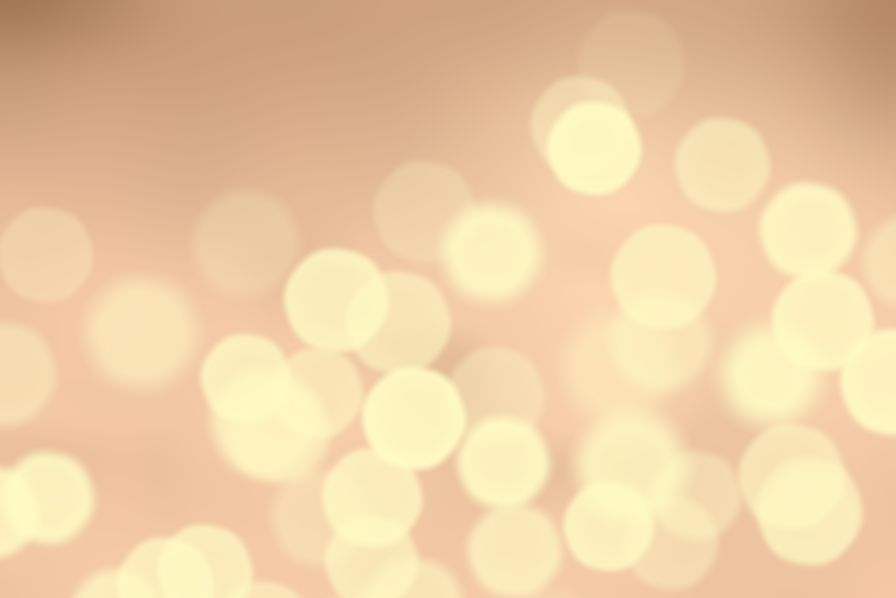
This background is drawn by a Shadertoy shader. Its source:

```glsl
// Warm out-of-focus light discs drifting over a peach and brown haze

vec3 hash3(vec2 p) {
    vec3 q = fract(p.xyx * vec3(0.1031, 0.1030, 0.0973));
    q += dot(q, q.yxz + 33.33);
    return fract((q.xxy + q.yzz) * q.zyx);
}

float valueNoise(vec2 p) {
    vec2 cell = floor(p), f = fract(p);
    f = f * f * (3.0 - 2.0 * f);
    float low = mix(hash3(cell).x, hash3(cell + vec2(1, 0)).x, f.x);
    float high = mix(hash3(cell + vec2(0, 1)).x, hash3(cell + vec2(1, 1)).x, f.x);
    return mix(low, high, f.y);
}

// Gaussian falloff around a centre
float blob(vec2 p, vec2 centre, vec2 size) {
    vec2 d = (p - centre) / size;
    return exp(-dot(d, d));
}

vec3 haze(vec2 p) {
    vec3 col = mix(vec3(0.94, 0.77, 0.63), vec3(0.79, 0.62, 0.49), smoothstep(0.45, 0.98, p.y));
    col = mix(col, vec3(1.0, 0.86, 0.70), 0.75 * blob(p, vec2(1.08, 0.62), vec2(0.38, 0.30)));
    // Dim corners and cloudy shadows between the lights
    col -= 0.16 * blob(p, vec2(0.0, 1.03), vec2(0.22, 0.12));
    col -= 0.10 * blob(p, vec2(1.5, 1.0), vec2(0.15, 0.18));
    float shadow = smoothstep(0.55, 0.95, valueNoise(p * vec2(4.0, 5.0) + 7.0));
    col -= 0.14 * shadow * blob(p, vec2(0.75, 0.35), vec2(0.9, 0.2));
    return col * (0.98 + 0.04 * valueNoise(p * 6.0));
}

// Height up to which the lights are crowded, peaking on the right
float crest(float x) {
    return 0.55 + 0.30 * exp(-pow((x - 1.08) / 0.27, 2.0));
}

void mainImage(out vec4 fragColor, in vec2 fragCoord) {
    vec2 p = fragCoord / iResolution.y;
    vec3 col = haze(p);

    // One jittered light per grid cell, fading out above the crest
    for (int row = -1; row < 7; row++) {
        for (int column = -1; column < 11; column++) {
            vec2 cell = vec2(column, row);
            vec3 place = hash3(cell + 23.0);
            vec3 look = hash3(cell + 71.0);
            vec2 centre = 0.15 * (cell + 0.5 + 1.1 * (place.xy - 0.5));

            float top = crest(centre.x);
            float presence = 1.0 - smoothstep(top - 0.08, top + 0.12, centre.y);
            presence *= step(place.z, 0.82);
            float strength = presence * mix(0.35, 0.97, look.x);

            vec2 d = p - centre;
            float radius = mix(0.074, 0.090, look.y);
            // Faintly six-sided aperture
            float angle = atan(d.y, d.x + 1e-5);
            float edge = length(d) - radius * (1.0 + 0.012 * cos(6.0 * angle + 1.0));
            float blur = mix(0.009, 0.035, pow(look.z, 4.0));
            float disc = 1.0 - smoothstep(-blur, blur, edge);
            float rim = 0.9 + 0.1 * smoothstep(-0.05, -0.005, edge);

            float halo = exp(-dot(d, d) * 55.0);
            col = mix(col, vec3(1.0, 0.87, 0.70), 0.16 * strength * halo);
            col = mix(col, vec3(1.0, 0.99, 0.775), strength * disc * rim);
        }
    }
    fragColor = vec4(clamp(col, 0.0, 1.0), 1.0);
}
```
